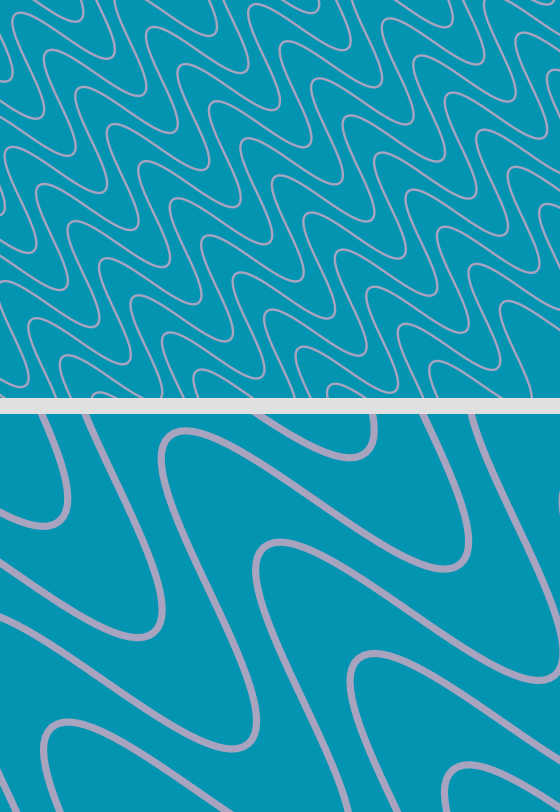
Top, the full canvas; bottom, a detail of the centre.
Reproduce this pattern procedurally as a Shadertoy shader.

```glsl
#define GROUND vec3(0.01, 0.58, 0.70)
#define LINE_COLOR vec3(0.66, 0.64, 0.75)
#define ANCHOR vec2(0.6110, 0.6482)
#define TILT 0.7034
#define HALF_PERIOD 0.11645
#define WAVE_HEIGHT 0.2392
#define ROW_STEP 0.12225
#define LAST_ROW 6.0
#define HANDLE 0.45
#define HALF_WIDTH 0.00302
#define SEGMENTS 32

// Cubic from crest to trough, level at both ends
vec2 wavePoint(float t) {
    float s = 1.0 - t;
    float along = 3.0 * HANDLE * t * s * s + 3.0 * (1.0 - HANDLE) * t * t * s + t * t * t;
    return vec2(along * HALF_PERIOD, t * t * (3.0 - 2.0 * t) * WAVE_HEIGHT);
}

float segmentDistance(vec2 p, vec2 a, vec2 b) {
    vec2 ab = b - a;
    float h = clamp(dot(p - a, ab) / dot(ab, ab), 0.0, 1.0);
    return length(p - a - ab * h);
}

// Distance to the nearest wave in the stack of parallel rows
float waveDistance(vec2 p) {
    // Mirror every period into one crest-to-trough half
    float period = 2.0 * HALF_PERIOD;
    p.x = abs(p.x - period * round(p.x / period));

    float nearest = 1.0;
    vec2 a = wavePoint(0.0);
    for (int i = 1; i <= SEGMENTS; i++) {
        vec2 b = wavePoint(float(i) / float(SEGMENTS));
        float row = min(round((p.y - 0.5 * (a.y + b.y)) / ROW_STEP), LAST_ROW);
        nearest = min(nearest, segmentDistance(p - vec2(0.0, row * ROW_STEP), a, b));
        a = b;
    }
    return nearest;
}

void mainImage(out vec4 fragColor, in vec2 fragCoord) {
    vec2 p = fragCoord / iResolution.y - ANCHOR;

    // Tilted axes: along the waves, and down across the rows
    vec2 along = vec2(cos(TILT), sin(TILT));
    vec2 across = vec2(along.y, -along.x);
    float d = waveDistance(vec2(dot(p, along), dot(p, across)));

    float pixel = 1.0 / iResolution.y;
    float ink = clamp(0.5 + (HALF_WIDTH - d) / pixel, 0.0, 1.0);
    fragColor = vec4(mix(GROUND, LINE_COLOR, ink), 1.0);
}
```
